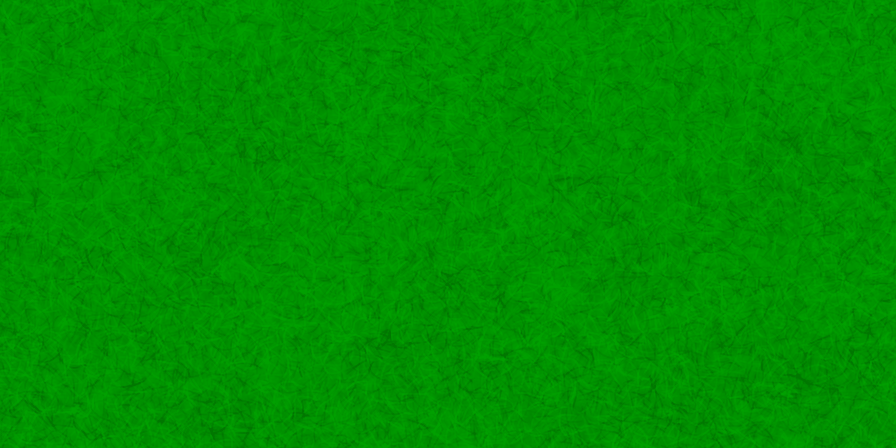
Reproduce this texture procedurally as a WebGL 1 fragment shader.

```glsl
precision highp float;
// Green felt: short, matted, randomly turned fibres over soft dark mottling.

uniform vec2 u_resolution;

#define FIBRE_LAYERS 14
#define FIBRE_CELL 0.036     // grid cell, in canvas heights
#define FIBRE_WIDTH 0.0021   // half width, in canvas heights
#define FIBRE_GAIN 1.45
#define GRAIN_SCALE 50.0     // dark gaps per canvas height
#define GRAIN_GAIN 4.2
#define PATCH_SCALE 5.0
#define PATCH_GAIN 1.9
#define MEAN_GREEN 0.567
#define CONTRAST 0.026
#define DARK_SKEW 0.07

float hash(vec2 p) {
  vec3 q = fract(p.xyx * vec3(0.1031, 0.1030, 0.0973));
  q += dot(q, q.yzx + 33.33);
  return fract((q.x + q.y) * q.z);
}

vec4 hash4(vec2 p) {
  vec4 q = fract(p.xyxy * vec4(0.1031, 0.1030, 0.0973, 0.1099));
  q += dot(q, q.wzxy + 33.33);
  return fract((q.xxyz + q.yzzw) * q.zywx);
}

float valueNoise(vec2 p) {
  vec2 i = floor(p);
  vec2 f = fract(p);
  f = f * f * (3.0 - 2.0 * f);
  return mix(mix(hash(i), hash(i + vec2(1.0, 0.0)), f.x),
             mix(hash(i + vec2(0.0, 1.0)), hash(i + vec2(1.0, 1.0)), f.x), f.y);
}

// Three turned octaves, centred on zero
float fbm(vec2 p) {
  float sum = 0.0;
  float amplitude = 0.5;
  for (int i = 0; i < 3; i++) {
    sum += amplitude * (valueNoise(p) - 0.5);
    p = mat2(1.6, 1.2, -1.2, 1.6) * p + 17.3;
    amplitude *= 0.6;
  }
  return sum;
}

// Coverage of one bent fibre with tapered ends
float fibre(vec2 p, float angle, float halfLength, float bend, float aa) {
  float c = cos(angle);
  float s = sin(angle);
  p = vec2(c * p.x + s * p.y, c * p.y - s * p.x);
  float along = p.x / halfLength;
  float across = abs(p.y - bend * halfLength * (along * along - 0.4));
  float body = 1.0 - smoothstep(FIBRE_WIDTH - aa, FIBRE_WIDTH + aa, across);
  return body * (1.0 - smoothstep(0.7, 1.0, abs(along)));
}

// Signed sum of light and dark fibres in one scattered layer
float fibreLayer(vec2 p, float seed, float aa) {
  vec2 grid = p / FIBRE_CELL;
  vec2 cell = floor(grid);
  float sum = 0.0;
  for (int y = -1; y <= 1; y++) {
    for (int x = -1; x <= 1; x++) {
      vec2 id = cell + vec2(float(x), float(y));
      vec4 place = hash4(id + seed * 37.0 + 200.0);
      vec4 look = hash4(id + seed * 53.0 + 700.0);
      vec2 offset = (grid - id - place.xy) * FIBRE_CELL;
      float halfLength = FIBRE_CELL * mix(0.4, 0.95, look.x);
      float bend = 0.7 * (look.y - 0.5);
      float tone = mix(-1.0, 1.0, look.z);
      sum += tone * fibre(offset, place.z * 6.2832, halfLength, bend, aa);
    }
  }
  return sum;
}

void main() {
  vec2 p = gl_FragCoord.xy / u_resolution.y;
  float aa = 0.5 / u_resolution.y;

  // Matted fibres, each layer turned and shifted
  float fibres = 0.0;
  for (int i = 0; i < FIBRE_LAYERS; i++) {
    float seed = float(i) + 1.0;
    float c = cos(seed * 1.7);
    float s = sin(seed * 1.7);
    vec2 turned = mat2(c, s, -s, c) * p + vec2(3.0) + seed * 0.137;
    fibres += fibreLayer(turned, seed, aa);
  }

  // Gaps between the fibres and broad uneven patches
  float grain = fbm(p * GRAIN_SCALE + 11.0);
  float patches = fbm(p * PATCH_SCALE + 47.0);
  float shade = FIBRE_GAIN * fibres + GRAIN_GAIN * grain + PATCH_GAIN * patches;

  // Flatten the lights and lengthen the darks
  shade = clamp(shade, -3.2, 2.8);
  shade -= DARK_SKEW * (shade * shade - 1.0);
  gl_FragColor = vec4(0.0, MEAN_GREEN + CONTRAST * shade, 0.0, 1.0);
}
```
